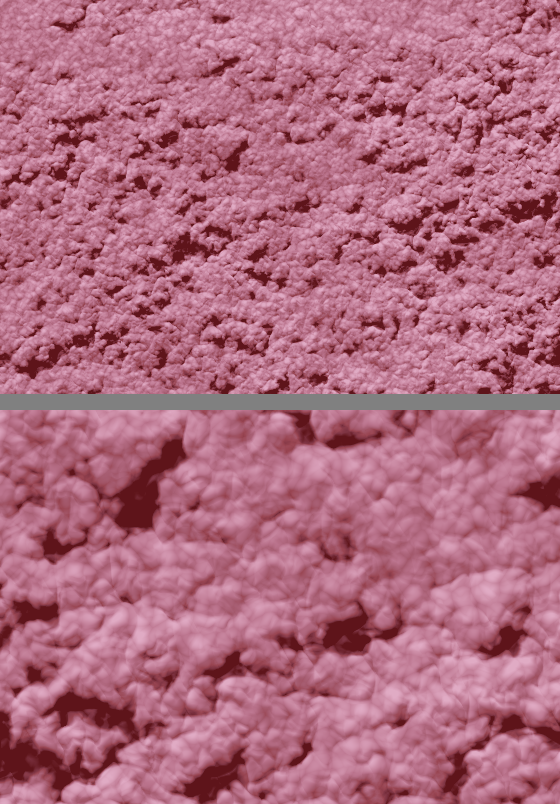
Top, the full canvas; bottom, a detail of the centre.
This texture is drawn by a Shadertoy shader. Its source:

```glsl
// Crumbled pink powder: small ragged clumps lit from above, with dark red crevices.

const vec2  LIGHT_DIR    = vec2(-0.35, 0.94);
const vec2  STRETCH      = vec2(1.0, 1.05);  // clumps lie slightly flat
const int   OCTAVES      = 4;
const float COARSE_FREQ  = 9.0;   // largest clumps per canvas height
const float FREQ_STEP    = 2.15;
const vec4  WEIGHTS      = vec4(0.6, 1.15, 1.25, 0.9);  // coarse to fine
const float STEEPNESS    = 0.42;
const float SLOPE_REACH  = 0.004;
const float SLOPE_GAIN   = 1.9;
const int   SHADOW_STEPS = 7;
const float SHADOW_STEP  = 0.004;
const float SUN_SLOPE    = 0.38;
const float SHADOW_SOFT  = 0.011;
const float SHADOW_DEPTH = 3.6;
const float BASE_TONE    = 4.15;
const float SPECKLE_FREQ = 88.0;
const float SPECKLE_GAIN = 1.7;
const float DRIFT_GAIN   = 0.42;

// Tones from crevice to glint
const vec3 TONES[7] = vec3[7](
    vec3(0.37, 0.08, 0.10), vec3(0.49, 0.20, 0.26), vec3(0.60, 0.27, 0.32),
    vec3(0.65, 0.36, 0.44), vec3(0.73, 0.45, 0.55), vec3(0.80, 0.55, 0.65),
    vec3(0.88, 0.67, 0.77));

vec3 hash3(vec2 cell) {
    vec3 h = fract(cell.xyx * vec3(0.1031, 0.1030, 0.0973));
    h += dot(h, h.yxz + 33.33);
    return fract((h.xxy + h.yzz) * h.zyx);
}

// Cellular domes of random height; the highest dome wins
float crumbs(vec2 p) {
    vec2 cell = floor(p), local = fract(p);
    float top = -2.0;
    for (int y = -1; y <= 1; y++)
    for (int x = -1; x <= 1; x++) {
        vec2 offset = vec2(x, y);
        vec3 rnd = hash3(cell + offset + 140.0);
        vec2 d = offset + rnd.xy - local;
        top = max(top, 0.85 * rnd.z - dot(d, d));
    }
    return top;
}

// Layered sines, about -1 to 1
float sway(vec2 p) {
    float sum = 0.0, amp = 0.6;
    for (int i = 0; i < 3; i++) {
        sum += amp * sin(p.x + 1.3 * sin(p.y * 0.8 + float(i))) * cos(p.y + 0.7 * sin(p.x));
        p = mat2(0.8, 0.6, -0.6, 0.8) * p * 1.9 + 2.7;
        amp *= 0.6;
    }
    return sum;
}

// Pressed smooth patches are low, crumbly ones high
float roughness(vec2 p) {
    float pressedTop = smoothstep(0.78, 0.97, p.y + 0.05 * sin(5.0 * p.x));
    float r = 0.98 + 0.5 * sway(p * vec2(6.0, 8.0) + 1.4) + 0.2 * (p.x - 0.7);
    return clamp(r - 0.45 * pressedTop, 0.38, 1.5);
}

// Each octave is turned, bent ragged and broken into patches
float relief(vec2 p) {
    float height = 0.0, freq = COARSE_FREQ;
    vec2 turned = p * STRETCH;
    for (int i = 0; i < OCTAVES; i++) {
        float k = float(i);
        vec2 q = turned * freq + 17.3 * k;
        float patchy = 1.0 + 0.5 * sin(q.x * 1.1 + 1.5 * sin(q.y * 0.7)) * sin(q.y * 1.3 + k);
        q += 0.24 * sin(q.yx * 2.1 + vec2(k, 1.7)) + 0.13 * sin(q.yx * 5.7 + vec2(2.4, k));
        height += WEIGHTS[i] * patchy * crumbs(q) / freq;
        freq *= FREQ_STEP;
        turned = mat2(0.6, 0.8, -0.8, 0.6) * turned;
    }
    return height * STEEPNESS * roughness(p);
}

// Soft cast shadow, marched towards the light
float castShadow(vec2 p, float height) {
    float blocked = 0.0;
    for (int i = 1; i <= SHADOW_STEPS; i++) {
        float reach = SHADOW_STEP * float(i);
        blocked = max(blocked, relief(p + LIGHT_DIR * reach) - height - SUN_SLOPE * reach);
    }
    return smoothstep(0.0, SHADOW_SOFT, blocked);
}

vec3 powderColor(float tone) {
    tone = clamp(tone, 0.0, 5.99);
    int i = int(tone);
    return mix(TONES[i], TONES[i + 1], fract(tone));
}

void mainImage(out vec4 fragColor, in vec2 fragCoord) {
    vec2 p = fragCoord / iResolution.y;

    // Lighting from slope and shadow
    float height = relief(p);
    float slope = (height - relief(p + LIGHT_DIR * SLOPE_REACH)) / SLOPE_REACH;
    float tone = BASE_TONE + SLOPE_GAIN * slope / (1.0 + 0.8 * abs(slope));
    tone -= SHADOW_DEPTH * castShadow(p, height);

    // Fine grains and broad drifts of brightness
    vec2 grain = p * SPECKLE_FREQ;
    tone += SPECKLE_GAIN * (crumbs(grain + 0.3 * sin(grain.yx * 1.7)) - 0.35);
    tone += DRIFT_GAIN * sway(p * vec2(4.0, 7.0) + 5.0) + 0.3 * smoothstep(0.7, 1.0, p.y);

    fragColor = vec4(powderColor(tone), 1.0);
}
```
